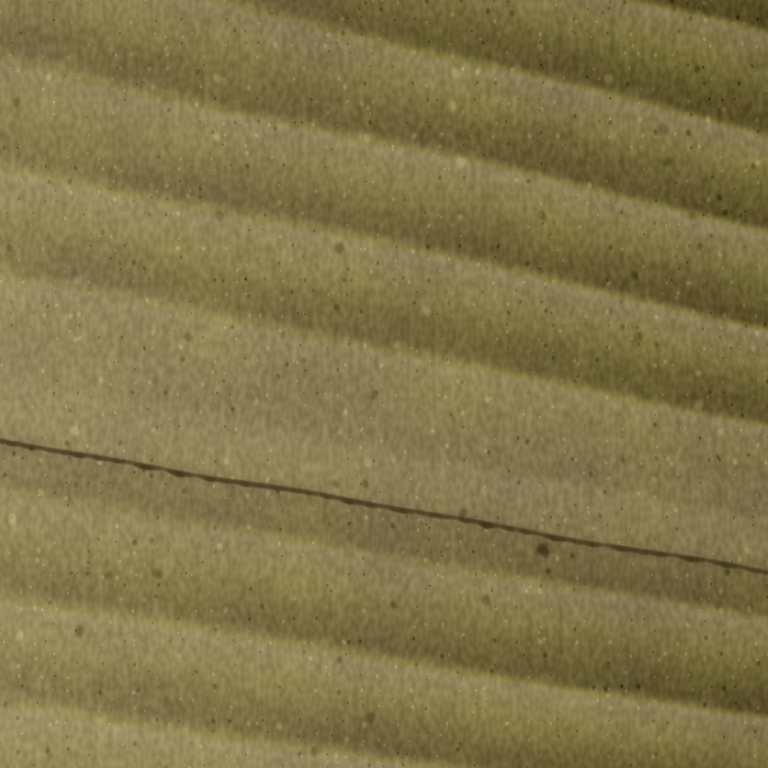
A Shadertoy shader for this texture:

```glsl
const vec3 SHADOW = vec3(0.30, 0.25, 0.13);
const vec3 LIGHT = vec3(0.66, 0.60, 0.43);
const vec3 OLIVE_TINT = vec3(-0.005, 0.012, -0.045);
const vec3 CRACK_COLOR = vec3(0.20, 0.16, 0.08);

const vec2 FOLD_START = vec2(-0.198, 0.247);   // first crest: offset, slope
const vec2 FOLD_PERIOD = vec2(0.1406, -0.0137); // spacing: left value, change across
const float FLAT_FOLD = 5.0;                   // folds fade out around this one
const float FOLD_DEPTH = 0.40;
const float FOLD_WOBBLE = 0.07;
const vec2 CRACK_LINE = vec2(0.574, 0.172);    // offset, slope
const float CRACK_WIDTH = 0.0022;
const vec2 KNOT = vec2(0.708, 0.717);
const float GRAIN = 0.21;
const float FLECK_CHANCE = 0.22;

vec2 hash2(vec2 p) {
    vec3 q = fract(p.xyx * vec3(0.1031, 0.1030, 0.0973));
    q += dot(q, q.yzx + 33.33);
    return fract((q.xx + q.yz) * q.zy);
}

float cornerGradient(vec2 cell, vec2 offset) {
    float angle = 6.2832 * hash2(cell).x;
    return dot(vec2(cos(angle), sin(angle)), offset);
}

float gradientNoise(vec2 p) {
    vec2 i = floor(p), f = fract(p);
    vec2 u = f * f * f * (f * (f * 6.0 - 15.0) + 10.0);
    vec2 e = vec2(1.0, 0.0);
    return mix(mix(cornerGradient(i, f), cornerGradient(i + e, f - e), u.x),
               mix(cornerGradient(i + e.yx, f - e.yx), cornerGradient(i + 1.0, f - 1.0), u.x), u.y);
}

// Scattered pale (positive) and dark (negative) specks
float flecks(vec2 p) {
    float sum = 0.0;
    for (int layer = 0; layer < 3; layer++) {
        float n = float(layer);
        vec2 q = p * (26.0 + 21.0 * n) + 17.3 * n;
        vec2 cell = floor(q);
        vec2 place = hash2(cell + 51.0), kind = hash2(cell + 113.0);
        vec2 d = fract(q) - mix(vec2(0.3), vec2(0.7), place);
        d.x += 0.4 * d.y * (place.x - 0.5);
        float radius = mix(0.09, 0.24, kind.y * kind.y);
        float spot = 1.0 - smoothstep(0.25 * radius, radius, length(d * vec2(1.0, 0.8)));
        float present = step(kind.x, FLECK_CHANCE);
        sum += spot * present * (place.y > 0.45 ? 0.26 : -0.30);
    }
    return sum;
}

void mainImage(out vec4 fragColor, in vec2 fragCoord) {
    vec2 p = fragCoord / iResolution.xy;
    p.y = 1.0 - p.y; // measure downward
    float pixel = 1.0 / iResolution.y;

    // Slanting folds, slightly fanned out toward the left
    float k = (p.y - FOLD_START.x - FOLD_START.y * p.x) / (FOLD_PERIOD.x + FOLD_PERIOD.y * p.x);
    k += FOLD_WOBBLE * gradientNoise(p * vec2(2.5, 5.0) + 3.0);
    float f = fract(k);
    float fromCrest = fract(k + 0.5) - 0.5;
    float softness = mix(0.22, 0.10, p.x);
    float valley = smoothstep(0.15, 0.88, f) * (1.0 - smoothstep(1.0 - softness, 1.0, f));
    float crest = exp(-pow((fromCrest - 0.03) / 0.07, 2.0));
    float relief = mix(0.22, 1.0, smoothstep(0.3, 1.4, abs(k - FLAT_FOLD))) * mix(0.6, 1.1, p.x);

    // Broad light, brighter at the left, then the folds
    float shade = 0.82 - 0.22 * p.x + 0.05 * smoothstep(0.7, 1.0, p.y) * (1.0 - p.x);
    shade -= 0.10 * (1.0 - smoothstep(0.0, 0.25, p.y));
    shade += relief * (0.07 * crest - FOLD_DEPTH * valley);

    // Blotches, vertical fibres and fine grain
    float blotch = gradientNoise(p * vec2(9.0, 7.0) + 21.0);
    shade += 0.09 * blotch;
    shade += 0.6 * GRAIN * gradientNoise(p * vec2(72.0, 32.0));
    shade += GRAIN * gradientNoise(p * vec2(150.0, 88.0) + 7.0);
    shade += flecks(p);

    // Soft shadow beside the crack
    float ragged = gradientNoise(vec2(p.x * 45.0, 2.0));
    float fromCrack = p.y - CRACK_LINE.x - CRACK_LINE.y * p.x
                    - 0.006 * gradientNoise(vec2(p.x * 6.0, 9.0)) - 0.003 * ragged;
    float side = fromCrack > 0.0 ? 0.035 : 0.008;
    shade -= 0.16 * exp(-abs(fromCrack) / side);

    vec3 color = mix(SHADOW, LIGHT, clamp(shade, -0.2, 1.15));
    float olive = smoothstep(0.0, 0.45, f) * (1.0 - 0.6 * valley) * relief;
    color += OLIVE_TINT * (olive + 0.5 * blotch);

    // Crack with uneven width, and one dark knot under it
    float width = CRACK_WIDTH * (1.0 + 1.2 * ragged);
    float crack = 1.0 - smoothstep(width - pixel, width + 0.002 + pixel, abs(fromCrack));
    float knotRadius = 0.013 + 0.009 * gradientNoise(p * 90.0);
    float knot = 1.0 - smoothstep(0.3, 1.0, length((p - KNOT) * vec2(0.8, 1.2)) / knotRadius);
    color = mix(color, CRACK_COLOR, max(crack * (0.62 + 0.4 * ragged), 0.75 * knot));

    fragColor = vec4(clamp(color, 0.0, 1.0), 1.0);
}
```
